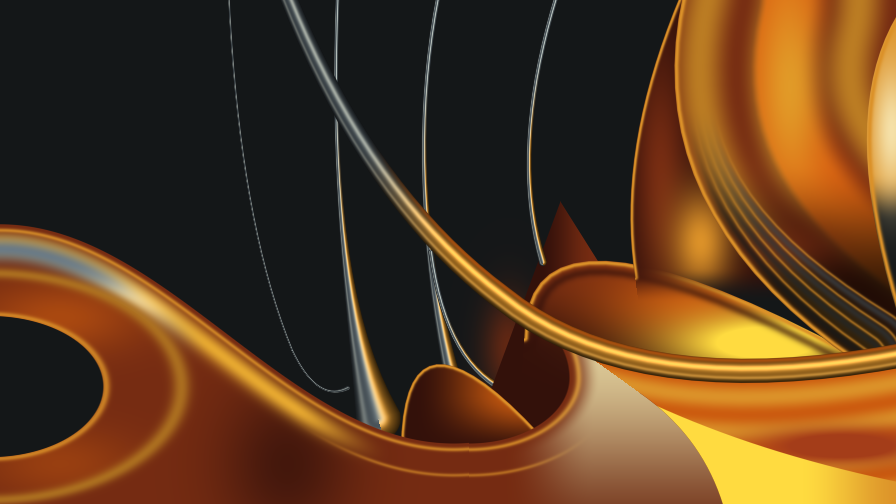
Reproduce this background procedurally as a Shadertoy shader.

```glsl
// Glossy amber and steel ribbons over a black backdrop.
const vec3 BLACK = vec3(.08, .09, .095), STEEL = vec3(.42, .48, .52),
  CREAM = vec3(.96, .88, .66), GOLD = vec3(.86, .57, .16), YELLOW = vec3(1, .86, .25),
  ORANGE = vec3(.8, .36, .06), RUST = vec3(.46, .17, .07), MAROON = vec3(.2, .065, .04);
const vec2 LOOP = vec2(-2, 23.3), BOWL = vec2(93, 25);
const float SEGMENTS = 18.;
float pixel; // edge blur; the canvas is 100 units high
vec2 p;      // current point

float cover(float d) { return smoothstep(pixel, -pixel, d); }
float line(float d, float w) { return exp(-d * d / (w * w)); }
float oval(vec2 c, float w, float h) { return length((p - c) / vec2(w, h)); }
float glow(float x, float y, float w, float h) { return line(oval(vec2(x, y), w, h), 1.); }
void lay(inout vec3 c, vec3 tint, float a) { c = mix(c, tint, clamp(a, 0., 1.)); }

// Quadratic curve: signed distance (positive left of travel) and position
vec2 arc(float ax, float ay, float bx, float by, float cx, float cy) {
  vec2 a = vec2(ax, ay), b = vec2(bx, by), c = vec2(cx, cy), best = vec2(1e3, 0), q = a;
  for (float i = 1.; i <= SEGMENTS; i++) {
    float t = i / SEGMENTS;
    vec2 e = mix(mix(a, b, t), mix(b, c, t), t) - q;
    float h = clamp(dot(p - q, e) / dot(e, e), 0., 1.);
    vec2 v = p - q - e * h;
    float d = length(v);
    if (d < abs(best.x)) best = vec2(e.x * v.y < e.y * v.x ? -d : d, (i - 1. + h) / SEGMENTS);
    q += e;
  }
  return best;
}

// Polished round profile, s runs from -1 to 1 across
vec3 metal(float s, vec3 tint) {
  float shine = line(s - .2, .25) + .5 * line(s + .6, .15);
  return tint * (.7 - .5 * s * s) + mix(tint, CREAM, .45) * shine * .65;
}

// Strand that flares towards its foot, warm on one side
void strand(inout vec3 c, vec2 a, float thin, float wide) {
  float w = mix(thin, wide, pow(a.y, 4.)), s = clamp(a.x / w, -1., 1.);
  float warm = smoothstep(-.1, .5, s) * smoothstep(.2, .6, a.y) * step(.4, thin);
  lay(c, metal(s, mix(STEEL, GOLD, warm)), cover(abs(a.x) - w) * min(1., thin * 2.5));
}

void strands(inout vec3 c) {
  strand(c, arc(45.4, 101., 47.5, 56., 58., 30.5), .25, .25);
  strand(c, arc(58., 30.5, 63., 20., 69., 23.), .25, .5);
  strand(c, arc(67., 101., 65., 50., 75., 17.), .45, 4.5);
  lay(c, RUST, .8 * glow(101., 31., 5., 10.));
  strand(c, arc(87., 101., 80., 65., 90., 24.), .5, 1.7);
  strand(c, arc(85.5, 50., 89., 24., 105., 21.), .5, 1.2);
  float cone = abs(p.x - 119. + p.y * .13) - 30. + p.y * .5;
  lay(c, mix(MAROON, RUST, smoothstep(107., 118., p.x)), cover(max(cone, p.y - 62.)));
  strand(c, arc(110.5, 101., 101., 70., 107.7, 48.), .5, .8);
}

void cupAndDome(inout vec3 col) {
  float rim = arc(104., 33., 104., 65., 169., 30.).x, top = arc(79.5, 11., 80., 43., 107., 14.).x;
  vec3 c = mix(MAROON, RUST, smoothstep(30., 48., p.y));
  lay(c, ORANGE, .9 * glow(138., 40., 20., 8.));
  lay(c, YELLOW, 1.3 * glow(152., 32., 19., 6.));
  lay(c, MAROON, .6 * line(rim + 2.2, .9));
  lay(c, GOLD, line(rim + .4, .45));
  lay(col, c, cover(rim));
  c = mix(MAROON, ORANGE, smoothstep(82., 104., p.x) * smoothstep(10., 22., p.y));
  lay(col, mix(c, GOLD, line(top + .3, .35)), cover(top));
}

// Thin shell, broad coil with folded reflections, inner coil
void glassCoil(inout vec3 col) {
  float shell = arc(135., 101., 122., 70., 126., 45.).x;
  float d = arc(135.5, 101., 126., 58., 170., 28.).x, inner = arc(178., 97., 166., 77., 178., 38.).x;
  vec3 c = mix(MAROON, RUST, glow(131., 66., 5., 22.));
  lay(c, GOLD, glow(139., 52., 6., 10.) + line(shell - .3, .35));
  lay(col, c, cover(-shell) * smoothstep(40., 47., p.y));
  c = mix(RUST, GOLD * .85, .5 + .5 * cos((d - 5.) * .42));
  lay(c, ORANGE * 1.1, .9 * smoothstep(15., 17., d) * smoothstep(31., 24., d));
  lay(c, YELLOW * .9, .55 * glow(157., 83., 6., 18.));
  c *= mix(.28, 1., smoothstep(42., 68., p.y));
  lay(c, RUST, .7 * glow(154., 51., 12., 5.));
  for (float k = 0.; k < 4.; k++) {
    float fold = d - 2.2 - k * (2.2 + .8 * sin(p.y * .06)), low = smoothstep(80., 50., p.y);
    lay(c, mix(BLACK, STEEL, .15 * k), .65 * low * line(fold, .8));
    lay(c, GOLD, .6 * low * line(fold - 1., .3));
  }
  lay(c, GOLD, line(d - .4, .5));
  vec3 core = mix(BLACK, GOLD, smoothstep(56., 66., p.y));
  lay(core, CREAM, glow(177., 74., 4., 13.));
  lay(c, mix(core, GOLD, line(inner - .5, .5)), cover(-inner));
  lay(col, c, cover(-d) * step(25., p.y));
}

void body(inout vec3 col, float tube) {
  // Depth below the wave crest, then outside the bowl
  float a = p.x * .0349, depth = (33.75 + 21.75 * cos(a) - p.y) / length(vec2(1, .759 * sin(a)));
  if (p.x > BOWL.x) depth = 13. * oval(BOWL, 20., p.y > BOWL.y ? 16. : 13.) - 13.;
  float left = smoothstep(42., 22., p.x), bowl = smoothstep(58., 78., p.x);
  vec3 c = mix(RUST, MAROON, .75 * glow(57., 8., 13., 16.));
  lay(c, mix(GOLD, YELLOW, .3), (1. - bowl) * line(depth - 4., 2.2));
  lay(c, mix(STEEL, CREAM, glow(30., 40., 12., 6.)), left * line(depth - 5., 2.3));
  lay(c, RUST, line(depth, 1.2));
  lay(c, GOLD, .8 * line(depth - 1.2, .4) + .6 * bowl * line(depth - 6.3, .35));
  // Pale veil, orange shelf and yellow sheet
  float fold = arc(127., 22., 140., 13., 144., -2.).x, sheet = arc(127., 21., 150., 10., 180., 4.).x;
  vec3 veil = mix(RUST, CREAM, smoothstep(-12., 32., p.y)) * .9;
  lay(c, veil, cover(fold) * smoothstep(100., 118., p.x) * smoothstep(0., 4., depth));
  vec3 shelf = mix(ORANGE, GOLD, .5 + .5 * sin(tube * .9));
  lay(shelf, RUST * 1.4, 1.5 * glow(167., 11.5, 16., 3.5));
  lay(shelf, mix(YELLOW, GOLD, smoothstep(158., 180., p.x)), cover(sheet));
  lay(c, shelf, cover(-fold));
  // Left loop around its dark opening
  float outer = 25. * oval(LOOP, 38., 22.5) - 25., hole = 16. * oval(LOOP, 22.5, 14.) - 16.;
  vec3 ring = mix(RUST, ORANGE, .6 * glow(12., 37., 16., 7.) + .4 * glow(12., 8., 15., 7.));
  lay(c, mix(ring, GOLD, .8 * line(hole - .4, .6)), cover(outer));
  lay(c, GOLD * .8, .9 * line(outer, 1.2));
  lay(c, BLACK, cover(hole));
  float neck = cover(tube) * cover(93. + max(p.y - 25., 0.) * .45 - p.x);
  lay(col, c, cover(-depth) * (p.x > BOWL.x ? neck : 1.));
}

void mainImage(out vec4 fragColor, in vec2 fragCoord) {
  pixel = 70. / iResolution.y;
  p = fragCoord * 100. / iResolution.y;
  vec3 c = BLACK;
  strands(c);
  cupAndDome(c);
  glassCoil(c);
  // Main tube: steel above, gold below
  vec2 upper = arc(57., 101., 73., 61., 99.5, 41.), t = arc(99.5, 41., 126., 19.5, 180., 29.7);
  body(c, t.x);
  bool high = abs(upper.x) < abs(t.x);
  if (high) t = upper;
  float warm = high ? smoothstep(.4, .85, t.y) : 1., w = high ? 1.7 + .7 * t.y : 2.4;
  vec3 tint = metal(clamp(t.x / w, -1., 1.), mix(STEEL * .8, GOLD, warm));
  lay(tint, ORANGE, .7 * line(t.x / w - .85, .2) * warm);
  lay(c, tint, cover(abs(t.x) - w));
  fragColor = vec4(c, 1);
}
```
